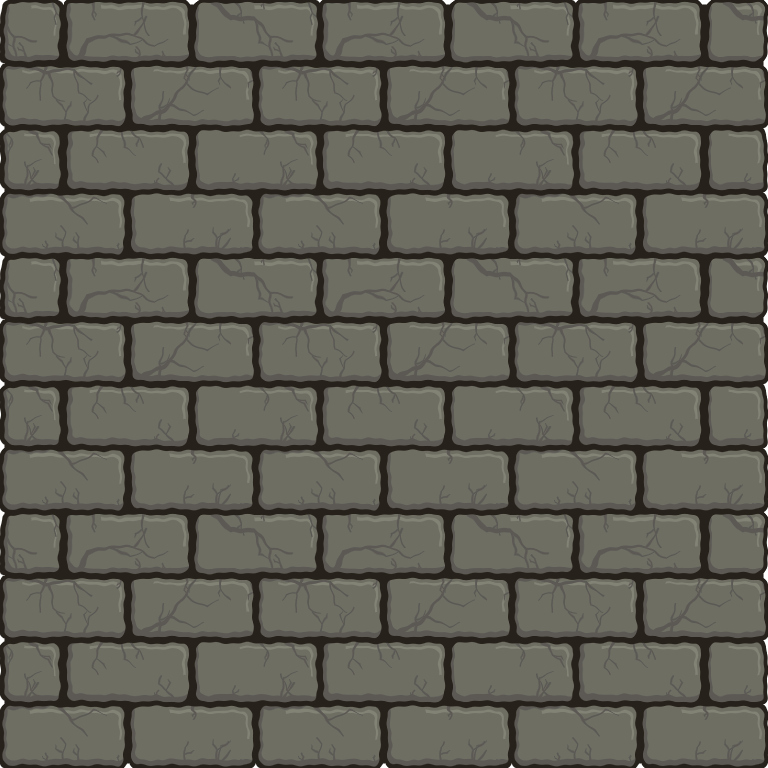
This texture is drawn by a WebGL 2 fragment shader. Its source:

```glsl
#version 300 es
precision highp float;

#define ROWS 12.0
#define JOINT vec2(0.056, 0.046)
#define CORNER 0.11
#define WOBBLE 0.011
#define SHADE_SIZE vec2(0.05, 0.085)
#define LIT_SIZE vec2(0.035, 0.042)
#define CRACKS 5
#define CRACK_WIDTH 0.05
#define RIM 0.07

uniform vec2 u_resolution;
out vec4 fragColor;

const float TAU = 6.2831853;
const vec3 MORTAR = vec3(0.15, 0.13, 0.10);
const vec3 STONE = vec3(0.43, 0.43, 0.39);
const vec3 SHADE = vec3(0.36, 0.35, 0.33);
const vec3 LIT = vec3(0.51, 0.51, 0.46);
const vec3 PAPER = vec3(1.0);

float hash(vec2 id, float seed) {
  return fract(sin(dot(id, vec2(12.99, 78.23)) + seed * 37.72) * 4375.85);
}

// Layered sines that repeat every four units, like the bricks.
vec2 wobble(vec2 p) {
  vec2 t = p.yx * TAU / 4.0;
  return WOBBLE * (sin(t * 7.0 + p * TAU * 0.5) + 0.6 * sin(t * 17.0 + 2.0)
                   + 0.4 * sin(t.yx * 23.0 + 1.0));
}

float roundBox(vec2 p, vec2 halfSize, float radius) {
  vec2 q = abs(p) - halfSize + radius;
  return length(max(q, 0.0)) + min(max(q.x, q.y), 0.0) - radius;
}

float taper(vec2 p, vec2 a, vec2 b, float widthA, float widthB) {
  vec2 ab = b - a;
  float t = clamp(dot(p - a, ab) / dot(ab, ab), 0.0, 1.0);
  return length(p - a - ab * t) - mix(widthA, widthB, t);
}

// Branching cracks that enter from the edges; the first one spans the brick.
float cracks(vec2 p, vec2 id) {
  float d = 1.0;
  for (int i = 0; i < CRACKS; i++) {
    float seed = float(i) * 11.0 + 3.0;
    bool isMain = i == 0;
    float side = hash(id, seed) < 0.5 ? -1.0 : 1.0;
    float slot = (float(i) + hash(id, seed + 1.0)) / float(CRACKS);
    vec2 a = vec2(mix(-0.95, 0.95, slot), side * 0.48);
    vec2 reach = isMain ? vec2(1.2, -side * 0.6)
      : vec2(hash(id, seed + 2.0) - 0.5, -side) * mix(0.12, 0.55, hash(id, seed + 3.0));
    float width = isMain ? CRACK_WIDTH : CRACK_WIDTH * 0.5;
    vec2 pace = reach / 4.0;
    for (int j = 0; j < 4; j++) {
      float k = seed + float(j) * 2.3;
      float bend = (hash(id, k + 5.0) - 0.5) * 1.5;
      vec2 b = a + pace + vec2(-pace.y, pace.x) * bend;
      float nextWidth = max(width * 0.72, 0.012);
      d = min(d, taper(p, a, b, width, nextWidth));
      if (j == 1 || (isMain && j == 2)) {
        float turn = hash(id, k + 6.0) < 0.5 ? -1.0 : 1.0;
        vec2 twig = b + pace * 0.7 + vec2(-pace.y, pace.x) * turn * 0.9;
        d = min(d, taper(p, b, twig, nextWidth * 0.8, 0.012));
        d = min(d, taper(p, twig, twig + pace * 0.6, 0.012, 0.006));
      }
      a = b;
      width = nextWidth;
    }
  }
  return d;
}

void main() {
  vec2 p = gl_FragCoord.xy / u_resolution * ROWS;
  float pixel = ROWS / min(u_resolution.x, u_resolution.y);

  // Running bond: cells two wide, odd rows moved by half a brick.
  float row = floor(p.y);
  float shift = mod(row, 2.0);
  float column = floor((p.x + shift) / 2.0);
  float start = column * 2.0 - shift;
  vec2 id = mod(vec2(column, row), vec2(2.0, 4.0));

  // Bricks cut by the canvas border become closed halves.
  float left = max(start, 0.0);
  float right = min(start + 2.0, ROWS);
  vec2 halfSize = vec2(right - left, 1.0) * 0.5 - JOINT;
  if (right - left < 1.5) halfSize.x -= 0.018;
  vec2 q = p - vec2((left + right) * 0.5, row + 0.5) + wobble(p);
  q.x += (hash(id, 1.0) - 0.5) * 0.07 * q.y;
  q.y += (hash(id, 2.0) - 0.5) * 0.02 * q.x;

  float brick = roundBox(q, halfSize, CORNER);
  vec2 soft = wobble(p.yx + 1.3) * 0.7;
  float face = roundBox(q - SHADE_SIZE + soft, halfSize, CORNER);

  // Bright strip along the top and the upper right corner.
  vec2 inner = halfSize - 0.05;
  float lit = max(roundBox(q + soft, inner, CORNER),
                  -roundBox(q + LIT_SIZE, inner, CORNER));
  float fade = mix(-0.7, 0.1, hash(id, 4.0)) * halfSize.x;
  lit = max(lit, max(fade - q.x, -0.05 - q.y));

  vec2 local = p - vec2(start + 1.0, row + 0.5) + wobble(p + 0.7) * 1.3;
  float crack = cracks(local, id);

  #define COVER(d) clamp(0.5 - (d) / pixel, 0.0, 1.0)
  vec3 color = mix(SHADE, STONE, COVER(face));
  color = mix(color, LIT, COVER(lit));
  color = mix(color, SHADE, COVER(crack));
  color = mix(MORTAR, color, COVER(brick));

  // Ragged outer rim where the mortar ends.
  vec2 border = min(p, ROWS - p);
  float outside = max(RIM - brick, min(border.x, border.y) - RIM);
  color = mix(color, PAPER, COVER(outside));
  fragColor = vec4(color, 1.0);
}
```
